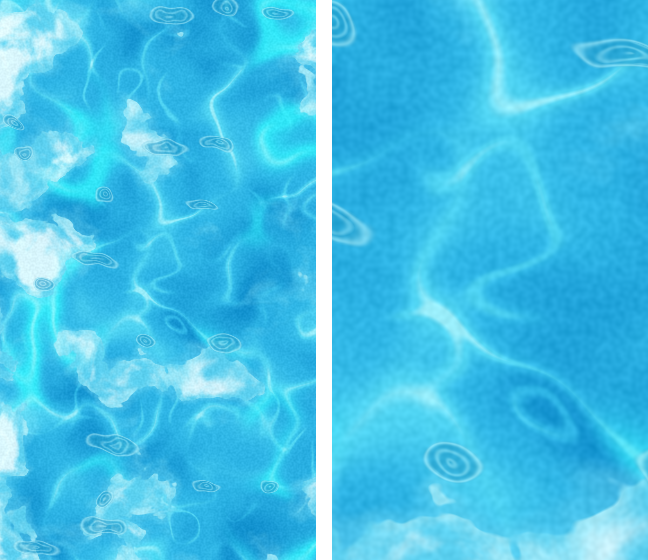
Left: the whole. Right: its middle third, enlarged.
Reproduce this texture procedurally as a WebGL 2 fragment shader.

```glsl
#version 300 es
precision highp float;

uniform vec2 u_resolution;
out vec4 fragColor;

vec2 hash2(vec2 p) {
    vec3 h = fract(p.xyx * vec3(0.1031, 0.1030, 0.0973));
    h += dot(h, h.yzx + 33.33);
    return fract((h.xx + h.yz) * h.zy);
}

float gradDot(vec2 cell, vec2 offset) {
    float angle = 6.2832 * hash2(cell + 71.0).x;
    return dot(vec2(cos(angle), sin(angle)), offset);
}

float gradientNoise(vec2 p) {
    vec2 i = floor(p), f = fract(p);
    vec2 u = f * f * f * (f * (f * 6.0 - 15.0) + 10.0);
    vec2 e = vec2(1.0, 0.0);
    float low = mix(gradDot(i, f), gradDot(i + e, f - e), u.x);
    float high = mix(gradDot(i + e.yx, f - e.yx), gradDot(i + 1.0, f - 1.0), u.x);
    return 1.4 * mix(low, high, u.y);
}

float fbm(vec2 p) {
    float sum = 0.0, amp = 0.6;
    for (int k = 0; k < 5; k++) {
        sum += amp * gradientNoise(p);
        p = mat2(1.6, 1.2, -1.2, 1.6) * p + 7.3;
        amp *= 0.5;
    }
    return sum;
}

vec2 warp(vec2 p, float scale) {
    return vec2(gradientNoise(p * scale + 3.7), gradientNoise(p * scale + 41.2));
}

// Scattered flat ripples: x is ring brightness, y is coverage
vec2 ripples(vec2 p) {
    vec2 size = vec2(0.2, 0.15), home = floor(p / size), result = vec2(0.0);
    vec2 bent = p + 0.012 * warp(p, 17.0);
    for (int y = -1; y <= 1; y++)
    for (int x = -1; x <= 1; x++) {
        vec2 cell = home + vec2(x, y);
        vec2 a = hash2(cell + 13.0), b = hash2(cell + 57.0);
        vec2 center = (cell + 0.2 + 0.6 * a) * size;
        float tilt = 0.7 * (b.x - 0.4);
        vec2 d = mat2(cos(tilt), -sin(tilt), sin(tilt), cos(tilt)) * (bent - center);
        float r = length(d / vec2(0.03 + 0.06 * b.y * b.y, 0.018 + 0.013 * a.x));
        float present = step(b.x, 0.44 - 0.16 * center.x);
        float cover = present * (1.0 - smoothstep(0.88, 1.06, r));
        float ring = 0.5 + 0.5 * sin(r * 15.0 + 4.0 * gradientNoise(p * 28.0));
        ring = max(0.65 * ring * ring, exp(-90.0 * (r - 0.9) * (r - 0.9)));
        if (cover > result.y) result = vec2(ring, cover);
    }
    return result;
}

void main() {
    vec2 p = gl_FragCoord.xy / u_resolution.x;
    vec2 q = p + 0.07 * warp(p, 3.5) + 0.022 * warp(p, 9.0);

    // Large soft swells
    float swell = gradientNoise(q * 3.2 + 19.0);
    float swirl = gradientNoise(q * 8.5 + 5.0);
    float tone = 0.23 + 0.32 * swell + 0.17 * swirl + 0.14 * exp(-4.0 * p.x);

    // Bright caustic folds with soft halos
    float fold = abs(gradientNoise(q * 4.3 + 31.0));
    float fineFold = abs(gradientNoise(q * 7.0 + 83.0) + 0.08);
    float strength = smoothstep(-0.35, 0.35, gradientNoise(p * 4.0 + 62.0));
    float fineStrength = smoothstep(-0.05, 0.45, gradientNoise(p * 5.0 + 11.0));
    float halo = exp(-7.0 * fold) * (0.3 + 0.7 * strength);
    float core = exp(-420.0 * fold * fold) * strength;
    float fineCore = exp(-220.0 * fineFold * fineFold) * fineStrength;
    tone += 0.42 * halo + 0.24 * core + 0.32 * fineCore;

    vec3 color = mix(vec3(0.07, 0.57, 0.81), vec3(0.18, 0.71, 0.90), smoothstep(0.0, 0.38, tone));
    color = mix(color, vec3(0.31, 0.83, 0.95), smoothstep(0.34, 0.68, tone));
    color = mix(color, vec3(0.60, 0.93, 0.98), smoothstep(0.66, 1.05, tone));

    // Saturated cyan light pooling along the folds
    float pool = smoothstep(0.02, 0.38, gradientNoise(p * 2.7 + 90.0));
    float cyan = pool * smoothstep(0.18, 0.75, exp(-4.5 * fold));
    color = mix(color, vec3(0.19, 0.93, 0.98), 0.85 * cyan);
    color = mix(color, vec3(0.66, 0.97, 0.99), 0.55 * core * cyan);

    // Translucent foam, thickest along the left side
    vec2 drift = p + 0.04 * warp(p, 6.0);
    float foam = fbm(drift * vec2(3.4, 4.2) + 27.0) + 0.50 * exp(-5.0 * p.x)
               + 0.10 * smoothstep(0.65, 0.0, p.y) - 0.34;
    float sheet = smoothstep(-0.012, 0.022, foam);
    float mottling = fbm(drift * 11.0 + 50.0);
    vec3 foamColor = mix(vec3(0.36, 0.82, 0.94), vec3(0.70, 0.94, 0.98), smoothstep(-0.35, 0.4, mottling));
    foamColor = mix(foamColor, vec3(0.96, 1.0, 1.0), smoothstep(0.10, 0.36, foam + 0.22 * mottling));
    color = mix(color, vec3(0.50, 0.88, 0.97), 0.4 * smoothstep(-0.22, 0.05, foam));
    color = mix(color, foamColor, 0.82 * sheet);

    // Ringed ripples
    vec2 ripple = ripples(p);
    vec3 ringColor = mix(vec3(0.14, 0.62, 0.80), vec3(0.62, 0.90, 0.96), ripple.x);
    color = mix(color, ringColor, 0.62 * ripple.y);

    // Fine grain
    color += 0.035 * gradientNoise(p * 140.0) + 0.02 * gradientNoise(p * 67.0);
    fragColor = vec4(clamp(color, 0.0, 1.0), 1.0);
}
```
